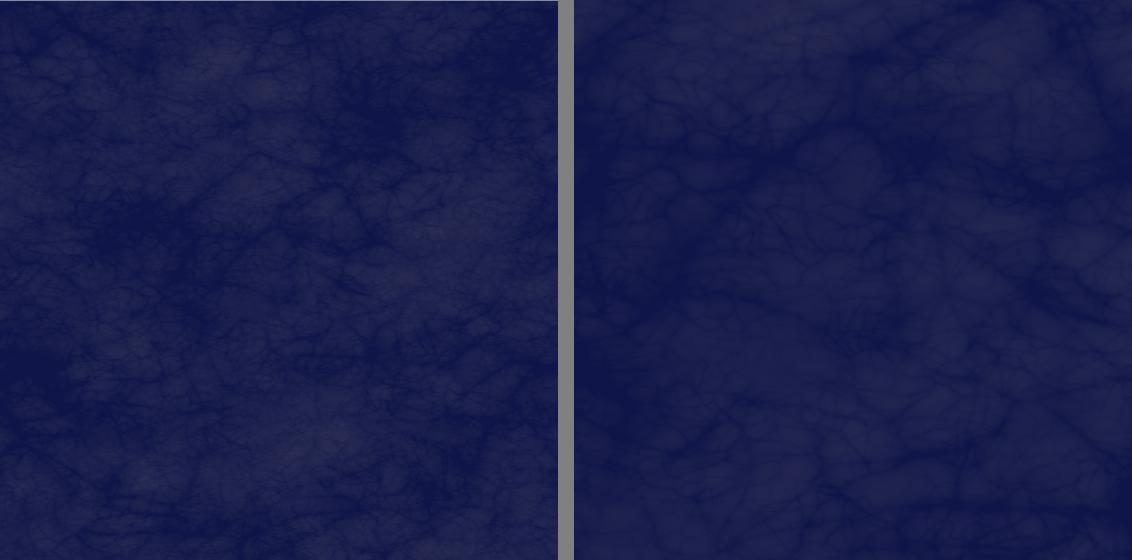
Left: the whole. Right: its middle third, enlarged.
Reproduce this texture procedurally as a Shadertoy shader.

```glsl
#define DEEP_BLUE vec3(0.060, 0.083, 0.284)
#define DUSTY_BLUE vec3(0.156, 0.167, 0.320)
#define EDGE_COLOR vec3(0.50, 0.54, 0.64)
#define STRETCH vec2(0.78, 1.18)
#define PATCH_SCALE 9.0
#define CREASE_SCALE 9.0
#define PATCH_CONTRAST 0.23
#define CREASE_CONTRAST 0.43
#define CREASE_WIDTH 0.15
#define MEAN_TONE 0.46
#define OCTAVES 5

const mat2 TURN = mat2(0.8, 0.6, -0.6, 0.8);

vec2 hash2(vec2 cell) {
    vec2 h = vec2(dot(cell, vec2(127.1, 311.7)), dot(cell, vec2(269.5, 183.3)));
    return fract(sin(h) * 43758.5);
}

// Cellular noise: zero on the borders between cells
float cellBorder(vec2 p) {
    vec2 base = floor(p), local = fract(p);
    float nearest = 8.0, second = 8.0;
    for (int y = -1; y <= 1; y++)
    for (int x = -1; x <= 1; x++) {
        vec2 offset = vec2(x, y);
        float d = length(offset + hash2(base + offset) - local);
        second = min(second, max(nearest, d));
        nearest = min(nearest, d);
    }
    return second - nearest;
}

// Broad cloudy patches from layered sines, each layer bent on its own
float patches(vec2 p) {
    float sum = 0.0, amp = 1.0;
    for (int i = 0; i < OCTAVES; i++) {
        vec2 q = p + 0.8 * sin(0.7 * p.yx + vec2(1.7, 4.1));
        q += 0.3 * sin(1.9 * q.yx + vec2(0.3, 2.6));
        sum += amp * sin(q.x) * sin(q.y);
        p = TURN * p * 1.77 + vec2(3.7, 1.9);
        amp *= 0.7;
    }
    return sum;
}

// Wavy dark wrinkles along cell borders, fading in and out
float creases(vec2 p) {
    float sum = 0.0, amp = 1.0;
    for (int i = 0; i < OCTAVES; i++) {
        vec2 q = p + 0.32 * sin(1.9 * p.yx + vec2(0.4, 2.3));
        q += 0.09 * sin(5.3 * q.yx + vec2(3.1, 0.9));
        float border = cellBorder(q);
        float depth = 0.9 + 0.7 * sin(0.9 * q.x + 1.0) * sin(0.8 * q.y);
        sum += amp * depth * (border / (border + CREASE_WIDTH) - 0.6);
        p = TURN * p * 1.75 + vec2(5.3, 8.1);
        amp *= 0.86;
    }
    return sum;
}

void mainImage(out vec4 fragColor, in vec2 fragCoord) {
    vec2 uv = fragCoord / iResolution.y;
    vec2 p = uv * STRETCH;

    float tone = MEAN_TONE
        + PATCH_CONTRAST * patches(p * PATCH_SCALE + 2.0)
        + CREASE_CONTRAST * creases(p * CREASE_SCALE + 11.0);
    vec3 color = mix(DEEP_BLUE, DUSTY_BLUE, clamp(tone, 0.0, 1.0));

    // Hairline along the top edge
    color = mix(color, EDGE_COLOR, smoothstep(0.998, 0.999, uv.y));
    fragColor = vec4(color, 1.0);
}
```
